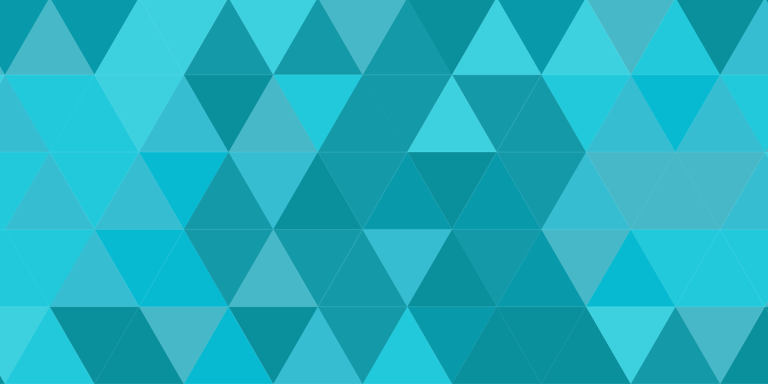
A Shadertoy shader for this background:

```glsl
float hash(vec3 p) {
    p = fract(p * vec3(0.1031, 0.1130, 0.0973) + 0.37);
    p += dot(p, p.yzx + 33.33);
    return fract((p.x + p.y) * p.z);
}

// Chance that a triangle is light: bright flanks, dark middle
float lightChance(float across, float row, bool pointsUp) {
    if (row > 3.5) {
        bool swapped = abs(across - 0.38) < 0.16;
        return pointsUp != swapped ? 0.95 : 0.08;
    }
    if (row < 0.5) return 0.35;
    return mix(0.24, 1.0, smoothstep(0.14, 0.29, abs(across - 0.52)));
}

vec3 lightColor(float pick, float shade) {
    vec3 aqua = mix(vec3(0.13, 0.79, 0.86), vec3(0.24, 0.82, 0.88), step(0.68, shade));
    vec3 mist = mix(vec3(0.28, 0.72, 0.78), vec3(0.21, 0.74, 0.82), step(0.5, shade));
    vec3 cyan = vec3(0.03, 0.73, 0.82);
    return pick < 0.5 ? aqua : pick < 0.92 ? mist : cyan;
}

vec3 darkColor(float pick, float shade) {
    vec3 deep = vec3(0.04, 0.56, 0.61);
    vec3 teal = mix(vec3(0.08, 0.60, 0.66), vec3(0.03, 0.60, 0.67), step(0.65, shade));
    return pick < 0.46 ? deep : teal;
}

vec3 triangles(vec2 p, float aspect) {
    const vec2 size = vec2(0.2328, 0.2013);
    vec2 q = (p - vec2(0.013, 0.0)) / size;

    // Two slanted axes and the row number identify each triangle
    vec2 slant = q.x + vec2(-0.5, 0.5) * q.y;
    vec3 cell = vec3(floor(slant), floor(q.y));
    bool pointsUp = mod(cell.y - cell.x - cell.z, 2.0) < 0.5;
    float across = ((cell.x + cell.y + 1.0) * 0.5 * size.x + 0.013) / aspect;

    float pick = hash(cell + 17.0);
    float shade = hash(cell + 43.0);
    bool isLight = hash(cell + 71.0) < lightChance(across, cell.z, pointsUp);
    vec3 color = isLight ? lightColor(pick, shade) : darkColor(pick, shade);

    // Pale hairline seams, uneven along the slanted edges
    vec3 axes = vec3(slant, q.y);
    vec3 nearest = floor(axes + 0.5);
    vec3 distances = abs(axes - nearest) * vec3(size.xx * 0.866, size.y);
    vec3 seam = 1.0 - smoothstep(0.0004, 0.0018, distances);
    seam.x *= 0.22 * hash(vec3(nearest.x, cell.z, 5.0));
    seam.y *= 0.22 * hash(vec3(nearest.y, cell.z, 9.0));
    seam.z *= 0.22;
    return mix(color, vec3(0.55, 0.88, 0.92), max(seam.x, max(seam.y, seam.z)));
}

void mainImage(out vec4 fragColor, in vec2 fragCoord) {
    // Average a grid of samples for smooth edges
    vec3 sum = vec3(0.0);
    for (int i = 0; i < 16; i++) {
        vec2 offset = (vec2(i % 4, i / 4) + 0.5) / 4.0 - 0.5;
        sum += triangles((fragCoord + offset) / iResolution.y, iResolution.x / iResolution.y);
    }
    fragColor = vec4(sum / 16.0, 1.0);
}
```
